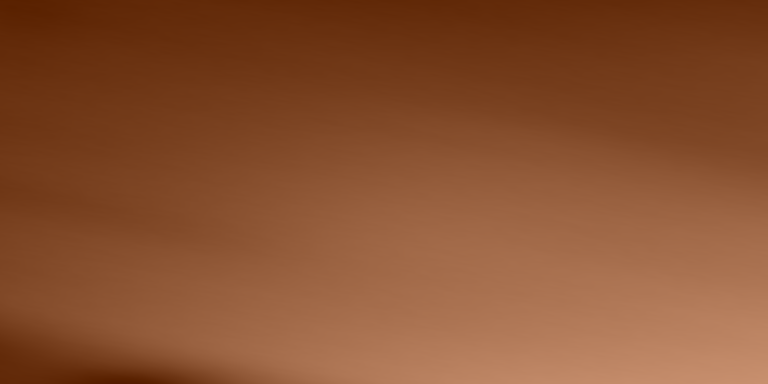
This background is drawn by a WebGL 1 fragment shader. Its source:

```glsl
precision highp float;
// Warm copper backdrop: a tone field brightens toward the lower right,
// crossed by soft slanted bands, a dark lower left wedge and fine streaks.
// A single tone value is finally turned into a brown colour.
uniform vec2 u_resolution;

float hash(vec2 p) {
  return fract(sin(dot(p, vec2(127.1, 311.7))) * 4375.85);
}

float noise(vec2 p) {
  vec2 i = floor(p);
  vec2 f = fract(p);
  f = f * f * (3.0 - 2.0 * f);
  return mix(mix(hash(i), hash(i + vec2(1.0, 0.0)), f.x),
             mix(hash(i + vec2(0.0, 1.0)), hash(i + vec2(1.0, 1.0)), f.x), f.y);
}

// Soft bell around zero.
float bell(float distance, float width) {
  float k = distance / width;
  return exp(-k * k);
}

// Layered noise stretched along the slanted direction.
float streaks(vec2 p) {
  vec2 q = vec2(p.x * 1.1, p.y - 0.38 * p.x);
  float sum = 0.0;
  float weight = 0.5;
  float across = 9.0;
  for (int i = 0; i < 4; i++) {
    sum += weight * (noise(vec2(q.x * 1.5, q.y * across) + 7.3 * float(i)) - 0.5);
    q.x *= 1.6;
    across *= 2.0;
    weight *= 0.5;
  }
  return sum;
}

void main() {
  vec2 uv = gl_FragCoord.xy / u_resolution;
  float x = uv.x;
  float down = 1.0 - uv.y;

  // Broad light, growing downward and to the right
  float tone = 0.375 + 0.02 * x + down * (0.17 + 0.40 * x - 0.18 * x * x);
  tone += 0.04 * bell(x - 0.55, 0.25) * bell(down - 0.53, 0.22);

  // Slanted shadow bands on the upper right and the left
  float upperBand = bell(down - 0.16 - 0.42 * (x - 0.45), 0.11);
  tone -= 0.045 * upperBand * smoothstep(0.4, 1.0, x);
  float leftBand = bell(down - 0.52 - 0.35 * x, 0.06);
  tone -= 0.025 * leftBand * (1.0 - smoothstep(0.2, 0.5, x));

  // Dark corner at the top left
  tone -= 0.02 * bell(x - 0.03, 0.08) * bell(down - 0.03, 0.12);

  // Wedge and deep core along the lower left edge
  float wedge = smoothstep(-0.06, 0.12, down - 0.82 - 0.42 * x);
  tone -= 0.15 * wedge;
  tone -= 0.14 * bell(x - 0.18, 0.11) * bell(down - 1.01, 0.05);

  // Fine brushed texture
  tone += 0.03 * streaks(vec2(x, down));
  tone += 0.006 * (noise(vec2(x * 60.0, (down - 0.3 * x) * 150.0)) - 0.5);

  vec3 copper = vec3(tone, tone - 0.22, tone - 0.35);
  gl_FragColor = vec4(clamp(copper, 0.0, 1.0), 1.0);
}
```
